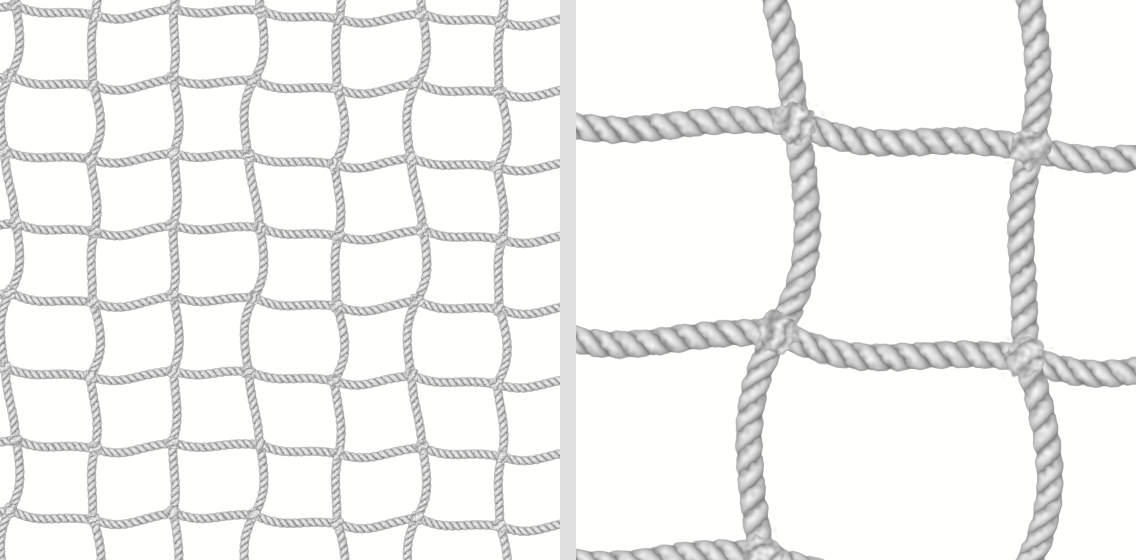
Left, the full canvas; right, a detail of the centre.
Give the GLSL for this pattern, as a Shadertoy shader.

```glsl
// A slack white net of twisted cord: knots sit on a swayed grid, and curved
// links join each knot to its right and lower neighbours. Cord lay, knot wraps
// and frayed edges come from stripes and gradient noise in canvas units.

const float PI = 3.14159265;
const float TAU = 2.0 * PI;
const vec2 ORIGIN = vec2(0.0182, 0.0085);   // first knot, from the top left
const vec2 PITCH = vec2(0.1452, 0.1293);    // column and row spacing
const float SWAY = 0.0117;                  // sideways shift, repeats every 3 rows
const float DRIFT = 0.0026;                 // rows sink towards the right
const float DROP = 0.0135;                  // extra sink of the low columns
const float CORD_RADIUS = 0.0080;
const float KNOT_RADIUS = 0.0122;
const float LAY = 0.0122;                   // strand spacing along the cord
const float LAY_SLANT = 0.55;
const vec3 PAPER = vec3(1.0, 1.0, 0.995);
const float CORD_DARK = 0.52;
const float CORD_LIGHT = 0.91;

float hash(vec2 p) {
    return fract(sin(dot(p, vec2(127.1, 311.7))) * 4375.85);
}

vec2 gradientAt(vec2 cell) {
    float a = TAU * hash(cell);
    return vec2(cos(a), sin(a));
}

float gradientNoise(vec2 p) {
    vec2 i = floor(p), f = fract(p);
    vec2 w = f * f * f * (f * (f * 6.0 - 15.0) + 10.0);
    vec2 e = vec2(1.0, 0.0);
    return mix(mix(dot(gradientAt(i), f), dot(gradientAt(i + e), f - e), w.x),
               mix(dot(gradientAt(i + e.yx), f - e.yx), dot(gradientAt(i + 1.0), f - 1.0), w.x), w.y);
}

// 1 for columns whose knots hang lower, two in every five
float lowColumn(float c) { return step(cos(TAU * 0.4 * c), 0.0); }

// 1 for the column in five that hangs nearly straight
float calmColumn(float c) { return 1.0 - step(0.5, abs(mod(c, 5.0) - 2.0)); }

vec2 knotPosition(vec2 id) {
    float low = lowColumn(id.x);
    float amount = mix(1.0, 0.4, low) * (1.0 - calmColumn(id.x));
    vec2 k = ORIGIN + id * PITCH;
    k.x += 0.002 * low + SWAY * amount * cos(TAU * (id.y / 3.0 - 1.0 / 12.0));
    k.y += DRIFT * id.x + DROP * low + 0.003 * cos(TAU * (id.y / 3.0 + 1.0 / 6.0));
    return k + 0.002 * (vec2(hash(id), hash(id + 41.0)) - 0.5);
}

// Sideways bulge of the link that runs down from a knot
float downBow(vec2 id) {
    float wave = cos(TAU * (id.y / 3.0 + 1.0 / 12.0));
    float slack = mix(0.0145 * wave, 0.0065 - 0.012 * wave, lowColumn(id.x));
    return -mix(slack, 0.007 - 0.004 * wave, calmColumn(id.x));
}

// Sag of the link that runs right from a knot
float rightBow(vec2 id) {
    float slackRow = 1.0 - step(0.5, abs(mod(id.y, 3.0) - 1.0));
    return 0.0045 + 0.004 * lowColumn(id.x) + 0.003 * slackRow;
}

// Paint one twisted cord from a to b
void paintCord(inout vec3 col, vec2 p, vec2 a, vec2 b, float bow, float skew, float seed, float px) {
    float len = length(b - a);
    vec2 dir = (b - a) / len;
    vec2 side = vec2(-dir.y, dir.x);
    float along = dot(p - a, dir);
    float t = clamp(along / len, 0.0, 1.0);
    float bend = bow * 4.0 * t * (1.0 - t) + skew * sin(TAU * t);
    float slope = (bow * 4.0 * (1.0 - 2.0 * t) + skew * TAU * cos(TAU * t)) / len;
    float across = (dot(p - a, side) - bend) / sqrt(1.0 + slope * slope);

    float u = clamp(across / CORD_RADIUS, -1.0, 1.0);
    float fibre = gradientNoise(p * 230.0 + seed * 17.0);
    float strand = abs(sin(PI * (along / LAY - LAY_SLANT * u + seed + 0.15 * fibre)));
    float radius = CORD_RADIUS * (0.90 + 0.13 * strand + 0.10 * fibre);
    float d = length(vec2(across, along - t * len)) - radius;

    float roundness = sqrt(1.0 - 0.9 * u * u);
    float shade = mix(CORD_DARK, CORD_LIGHT, pow(strand, 0.75) * roundness);
    shade += 0.10 * fibre - 0.05 * u * dot(side, vec2(0.7));
    col = mix(col, vec3(shade), smoothstep(px, -px, d));
}

// Paint one lumpy knot with slanted wraps and a faint frayed halo
void paintKnot(inout vec3 col, vec2 p, vec2 id, float px) {
    vec2 q = p - knotPosition(id);
    float lump = gradientNoise(q * 110.0 + id * 7.3);
    float fibre = gradientNoise(p * 280.0);
    float d = length(q) - KNOT_RADIUS * (1.0 + 0.40 * lump + 0.12 * fibre);
    float angle = mix(0.4, 1.3, hash(id + 9.0));
    float wrap = abs(sin(PI * (dot(q, vec2(cos(angle), sin(angle))) / 0.0105 + 0.5 + 0.5 * lump)));
    float rim = smoothstep(0.0, -0.005, d);
    float shade = mix(0.60, 0.90, wrap * (0.45 + 0.55 * rim)) + 0.16 * fibre;
    float fray = smoothstep(0.006, 0.0, d) * smoothstep(0.1, 0.5, fibre);
    col = mix(col, vec3(0.78), 0.35 * fray);
    col = mix(col, vec3(shade), smoothstep(px, -px, d));
}

void mainImage(out vec4 fragColor, in vec2 fragCoord) {
    float px = 0.9 / iResolution.y;
    vec2 p = vec2(fragCoord.x, iResolution.y - fragCoord.y) / iResolution.y;
    vec2 cell = floor((p - ORIGIN) / PITCH);
    vec3 col = PAPER;

    for (int k = 0; k < 9; k++) {
        vec2 id = cell + vec2(k % 3 - 1, k / 3 - 1);
        vec2 a = knotPosition(id);
        paintCord(col, p, a, knotPosition(id + vec2(1, 0)), rightBow(id), 0.0035, hash(id + 3.0), px);
        paintCord(col, p, a, knotPosition(id + vec2(0, 1)), downBow(id), 0.0015, hash(id + 5.0), px);
    }
    for (int k = 0; k < 9; k++) paintKnot(col, p, cell + vec2(k % 3 - 1, k / 3 - 1), px);

    fragColor = vec4(clamp(col, 0.0, 1.0), 1.0);
}
```
